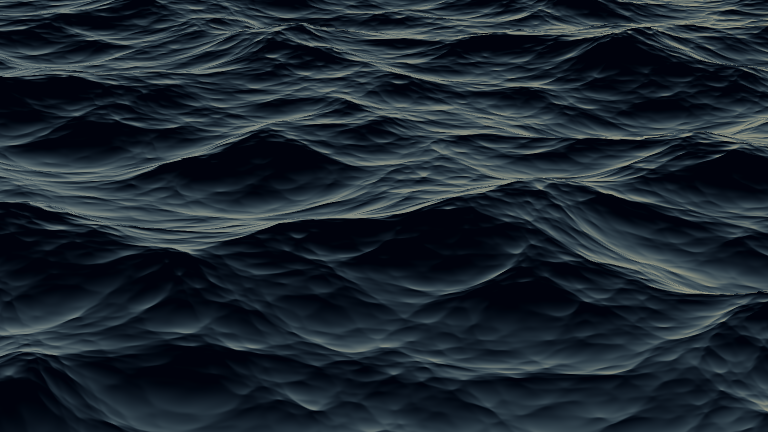
Write a Shadertoy shader that draws this texture.

```glsl
// Dark open sea at dusk, seen from low above the water.
// A height field of sharp-crested layered sines is ray marched; each facet is
// toned by how grazing the view is, from deep navy to pale warm sky glow.

#define CAMERA_HEIGHT 2.0
#define LAYERS 24          // wave layers used for shading
#define MARCH_LAYERS 12    // wave layers used for the silhouette
#define MARCH_STEPS 24
#define BASE_FREQUENCY 2.6
#define STEEPNESS 0.25
#define STEEPNESS_FALLOFF 0.955
#define CHOP 0.38          // how far crests drag the smaller waves
#define SPREAD 1.2         // angular spread of wave directions
#define GLOW 1.75          // strength of the reflected sky
#define DEEP vec3(0.008, 0.036, 0.075)
#define WARM vec3(0.06, 0.03, -0.02)

const float FIELD_OF_VIEW = 0.3;
const float WAVE_TOP = 0.2;
const float WAVE_BOTTOM = -0.16;

// Sum of peaked waves, each one bending the domain of the next
float seaHeight(vec2 p, int layers) {
    float height = 0.0;
    float frequency = BASE_FREQUENCY;
    float steepness = STEEPNESS;
    for (int i = 0; i < layers; i++) {
        float n = float(i);
        float angle = SPREAD * (2.0 * fract(n * 0.618 + 0.37) - 1.0);
        vec2 heading = vec2(sin(angle), cos(angle));
        float phase = dot(p, heading) * frequency + n * n * 1.7 + n * 4.1;
        float crest = exp(sin(phase) - 1.0);
        height += (crest - 0.466) * steepness / frequency;
        p -= heading * crest * cos(phase) * CHOP / frequency;
        frequency *= 1.18;
        steepness *= STEEPNESS_FALLOFF;
    }
    return height;
}

// Distance along the ray at which it meets the water
float marchSea(vec3 eye, vec3 ray) {
    float start = (WAVE_TOP - eye.y) / ray.y;
    float end = (WAVE_BOTTOM - eye.y) / ray.y;
    float stride = (end - start) / float(MARCH_STEPS);
    float lastGap = 0.1;
    float reach = start;
    for (int i = 0; i < MARCH_STEPS; i++) {
        vec3 p = eye + ray * reach;
        float gap = p.y - seaHeight(p.xz, MARCH_LAYERS);
        if (gap < 0.0) {
            return reach + stride * gap / (lastGap - gap);
        }
        lastGap = gap;
        reach += stride;
    }
    return end;
}

vec3 seaColor(vec2 uv, float aspect, float pixel) {
    // Telephoto view, tilted down so that no horizon shows
    float dip = mix(0.5, 0.2, uv.y);
    vec3 eye = vec3(0.0, CAMERA_HEIGHT, 0.0);
    vec3 ray = vec3((uv.x - 0.5) * aspect * FIELD_OF_VIEW, -dip, 1.0);
    float reach = marchSea(eye, ray);
    vec2 p = (eye + ray * reach).xz;

    // Surface normal, smoothed over the footprint of a pixel
    float gap = 0.5 * pixel * FIELD_OF_VIEW * reach / dip;
    float here = seaHeight(p, LAYERS);
    float slopeX = (seaHeight(p + vec2(gap, 0.0), LAYERS) - here) / gap;
    float slopeZ = (seaHeight(p + vec2(0.0, gap), LAYERS) - here) / gap;
    vec3 normal = normalize(vec3(-slopeX, 1.0, -slopeZ));

    // Grazing facets mirror the sky, facing ones show the deep water
    float facing = clamp(dot(normal, -normalize(ray)), 0.0, 1.0);
    facing = min(facing * 0.6 / (dip + 0.3), 1.0);
    float tone = GLOW * pow(1.0 - facing, 4.0) * mix(0.9, 1.1, uv.x) - 0.12;
    tone = max(tone, -0.04);
    tone -= 0.25 * tone * tone;

    // Navy through steel to pale grey, warmer towards the right
    vec3 color = DEEP + tone * vec3(0.5, 0.65, 0.7);
    color -= tone * tone * vec3(0.0, 0.14, 0.26);
    color += WARM * smoothstep(0.4, 1.0, tone) * uv.x;
    return max(color, 0.0);
}

void mainImage(out vec4 fragColor, in vec2 fragCoord) {
    float aspect = iResolution.x / iResolution.y;
    float pixel = 1.0 / iResolution.y;
    vec2 offset = vec2(0.2, 0.25);
    vec3 color = seaColor((fragCoord + offset) / iResolution.xy, aspect, pixel);
    color += seaColor((fragCoord - offset) / iResolution.xy, aspect, pixel);
    fragColor = vec4(0.5 * color, 1.0);
}
```
